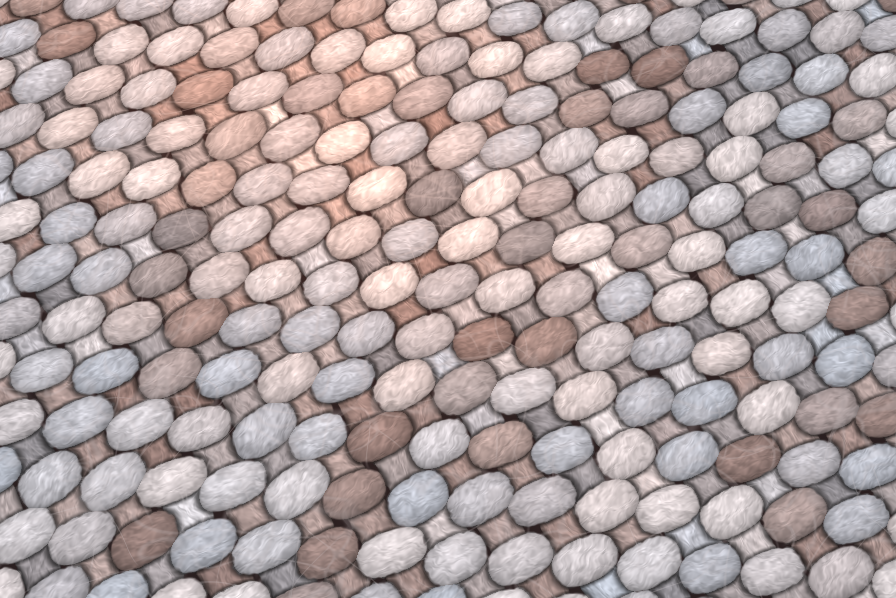
Reproduce this texture procedurally as a Shadertoy shader.

```glsl
// Draws a slanted plain weave of thick, fuzzy wool in cream, grey and brown under a warm glow.

const mat2 WEAVE = mat2(0.0977, -0.0050, 0.0365, 0.082); // columns: step across, step up
const vec3 CREAM = vec3(0.96, 0.92, 0.905);
const vec3 SILVER = vec3(0.78, 0.80, 0.83);
const vec3 ROSE = vec3(0.80, 0.72, 0.69);
const vec3 BROWN = vec3(0.60, 0.49, 0.455);
const vec3 SLATE = vec3(0.57, 0.56, 0.57);
const vec3 GAP = vec3(0.17, 0.125, 0.125);

struct Strand {
    float rim;   // 0 at the centre, 1 at the outline
    vec2 local;  // position along and across the strand
    vec2 id;
};

float hash(vec2 p) {
    vec3 q = fract(p.xyx * 0.1031);
    q += dot(q, q.yzx + 33.33);
    return fract((q.x + q.y) * q.z);
}

float noise(vec2 p) {
    vec2 i = floor(p), f = fract(p);
    f = f * f * (3.0 - 2.0 * f);
    return mix(mix(hash(i), hash(i + vec2(1, 0)), f.x),
               mix(hash(i + vec2(0, 1)), hash(i + vec2(1, 1)), f.x), f.y);
}

vec2 rotate(vec2 p, float angle) {
    float c = cos(angle), s = sin(angle);
    return vec2(c * p.x + s * p.y, c * p.y - s * p.x);
}

// Finds the closest rounded strand of a jittered lattice
Strand nearestStrand(vec2 p, vec2 offset, float angle, vec2 halfSize, float power) {
    Strand best = Strand(9.0, vec2(0), vec2(0));
    vec2 base = floor(inverse(WEAVE) * p - offset + 0.5);
    for (int j = -1; j <= 1; j++)
    for (int i = -1; i <= 1; i++) {
        vec2 id = base + vec2(i, j);
        vec2 key = id + 80.0 + offset * 57.0;
        vec2 jitter = vec2(hash(key + 3.1), hash(key + 7.7)) - 0.5;
        vec2 local = rotate(p - WEAVE * (id + offset + 0.08 * jitter), angle + 0.25 * jitter.x);
        local /= halfSize * (1.0 + 0.14 * jitter.yx);
        vec2 m = pow(abs(local), vec2(power));
        float rim = pow(m.x + m.y, 1.0 / power);
        if (rim < best.rim) best = Strand(rim, local, key);
    }
    return best;
}

// Tangled wool grain, loosely following a strand at a slant of its own
float grain(Strand s) {
    vec2 q = rotate(s.local * vec2(1.6, 1.0), 1.1 * (hash(s.id + 61.0) - 0.4));
    q += 0.3 * noise(s.local * 3.0 + s.id * 5.3);
    return 0.5 * noise(q * vec2(2.2, 6.0) + s.id * 17.0)
         + 0.5 * noise(q * vec2(5.0, 12.0) + s.id * 31.0) - 0.5;
}

// Random dye; darkShare is the chance of a darker strand
vec3 dye(vec2 id, float darkShare) {
    vec3 pale = mix(SILVER, CREAM, smoothstep(0.15, 0.9, hash(id + 11.0)));
    pale = mix(pale, ROSE, 0.6 * hash(id + 23.0) * hash(id + 29.0));
    vec3 dark = mix(mix(BROWN, SLATE, step(0.6, hash(id + 41.0))), ROSE, 0.75 * hash(id + 47.0));
    return mix(pale, dark, smoothstep(darkShare + 0.1, darkShare - 0.1, hash(id + 53.0)));
}

// Domed shading, lit from the upper side
float dome(Strand s, vec2 light) {
    float height = sqrt(max(0.0, 1.0 - s.rim * s.rim));
    return mix(0.44, 1.0, pow(height, 0.55)) + 0.1 * dot(s.local, light);
}

// Thin wandering hairs from the contour lines of noise
float hairs(vec2 p) {
    float sum = 0.0;
    for (int k = 0; k < 6; k++) {
        float n = float(k);
        vec2 q = rotate(p, n * 0.55 + 0.3) * vec2(11.0, 24.0) + n * 37.0;
        float line = 1.0 - smoothstep(0.0, 0.05, abs(noise(q) - 0.5));
        sum += line * smoothstep(0.35, 0.7, noise(p * 11.0 + n * 19.0));
    }
    return min(sum, 1.0);
}

void mainImage(out vec4 fragColor, in vec2 fragCoord) {
    vec2 canvas = fragCoord / iResolution.y;
    vec2 centre = vec2(0.5 * iResolution.x / iResolution.y, 0.5);

    // Mild perspective and a loose, hand-woven sway
    vec2 p = canvas - centre;
    p = p / (1.0 - 0.19 * p.y) - vec2(0.004, 0.021);
    p += 0.014 * (vec2(noise(canvas * 3.0), noise(canvas * 3.0 + 40.0)) - 0.5);
    float fluff = noise(canvas * 120.0) - 0.5;
    float soft = 0.03 + 0.6 / (iResolution.y * 0.033);

    // Narrow strands underneath, shaded where the thick ones press on them
    Strand warp = nearestStrand(p, vec2(0.5), -0.99, vec2(0.050, 0.0325), 3.2);
    Strand weft = nearestStrand(p, vec2(0.0), 0.44, vec2(0.0525, 0.0328), 2.6);
    vec3 warpColor = dye(warp.id, 0.76) * dome(warp, vec2(-0.3, 0.5));
    warpColor *= (1.0 + 0.42 * grain(warp)) * mix(0.36, 1.02, smoothstep(0.96, 1.24, weft.rim));
    vec3 color = mix(GAP, warpColor, smoothstep(1.0 + soft, 1.0 - soft, warp.rim + 0.12 * fluff));

    // Thick oval strands on top
    vec3 weftColor = dye(weft.id, 0.2) * dome(weft, vec2(0.1, 1.0));
    weftColor *= 1.0 + 0.34 * grain(weft);
    color = mix(color, weftColor, smoothstep(1.0 + soft, 1.0 - soft, weft.rim + 0.12 * fluff));
    color *= 1.0 + 0.1 * fluff;

    // Stray hairs, then warm light at the upper left over cool ambient light
    color = mix(color, vec3(0.86, 0.82, 0.81), 0.22 * hairs(canvas));
    vec2 toGlow = rotate(canvas - vec2(0.52, 0.82), -0.6) / vec2(0.55, 0.36);
    float glow = exp(-dot(toGlow, toGlow));
    color *= mix(vec3(0.95, 0.96, 0.985), vec3(1.13, 1.03, 0.99), glow);
    color += vec3(0.07, 0.03, 0.015) * glow;
    fragColor = vec4(clamp(color, 0.0, 1.0), 1.0);
}
```
